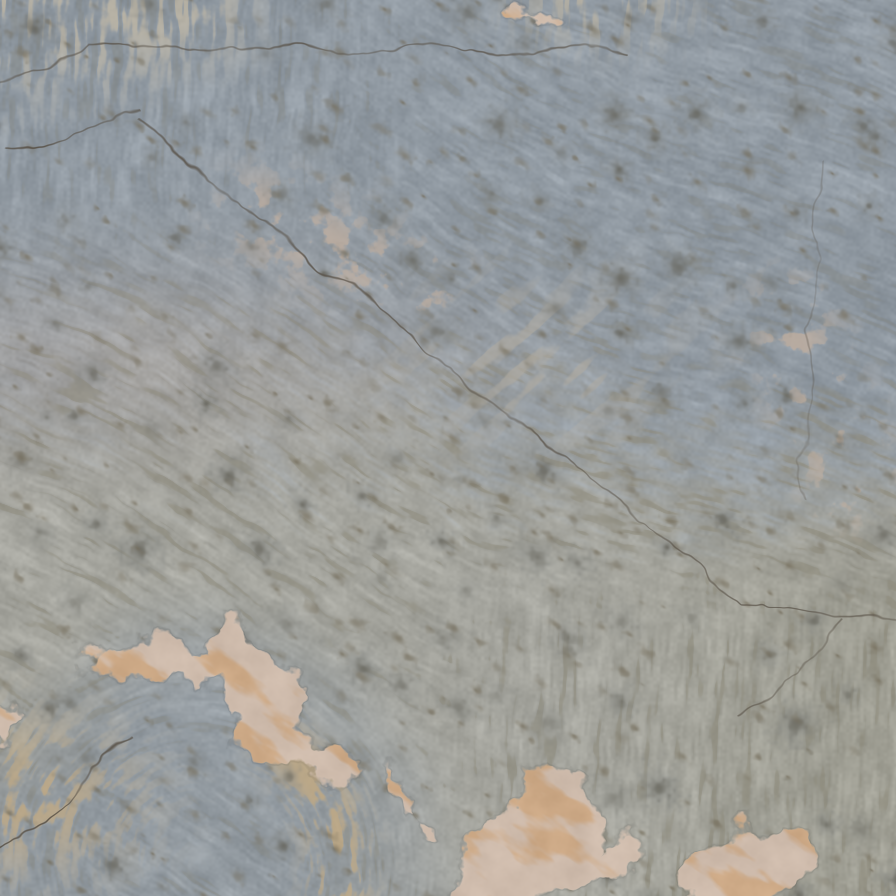
Reproduce this texture procedurally as a Shadertoy shader.

```glsl
float hash(vec2 p) {
    vec3 q = fract(p.xyx * 0.1031);
    q += dot(q, q.yzx + 33.33);
    return fract((q.x + q.y) * q.z);
}

float noise(vec2 p) {
    vec2 i = floor(p), f = fract(p);
    f = f * f * (3.0 - 2.0 * f);
    return mix(mix(hash(i), hash(i + vec2(1, 0)), f.x),
               mix(hash(i + vec2(0, 1)), hash(i + 1.0), f.x), f.y);
}

float fbm(vec2 p) {
    float sum = 0.0, amp = 0.53;
    for (int i = 0; i < 4; i++) {
        sum += amp * noise(p);
        p = mat2(1.6, 1.2, -1.2, 1.6) * p + 7.3;
        amp *= 0.5;
    }
    return sum;
}

vec2 turn(vec2 p, float a) {
    return vec2(cos(a) * p.x + sin(a) * p.y, cos(a) * p.y - sin(a) * p.x);
}

// Bristle marks along x, centred on zero
float bristles(vec2 q) {
    return 0.5 * noise(q * vec2(19, 130) + 40.0) + 0.5 * noise(q * vec2(42, 260) + 90.0) - 0.5;
}

float blob(vec2 d, vec2 scale) {
    d *= scale;
    return exp(-dot(d, d));
}

float segment(vec2 p, vec4 ends) {
    vec2 ab = ends.zw - ends.xy, d = p - ends.xy;
    return length(d - ab * clamp(dot(d, ab) / dot(ab, ab), 0.0, 1.0));
}

float crack(vec2 p, vec4 ends) {
    return 1.0 - smoothstep(0.0, 0.0021, segment(p, ends));
}

// Cellular stains: soft halo in x, dark core in y
vec2 stains(vec2 p, float cells, float size, float density, float stretch) {
    vec2 g = p * cells, result = vec2(0);
    for (int k = 0; k < 9; k++) {
        vec2 id = floor(g) + vec2(k % 3 - 1, k / 3 - 1);
        float strength = step(hash(id + 5.7), density) * (0.35 + 0.65 * hash(id + 31.0));
        vec2 d = (g - id - vec2(hash(id + 11.0), hash(id + 23.0))) / cells;
        float r = length(turn(d, -0.6) * vec2(1, stretch)) / (size * (0.6 + 0.7 * hash(id + 47.0)));
        r *= 0.5 + noise(p * 170.0);
        result = max(result, strength * exp(-r * r * vec2(1, 7)));
    }
    return result;
}

// Distance to the flaked areas
float flakes(vec2 p) {
    float d = segment(p, vec4(0.11, 0.265, 0.24, 0.25)) - 0.017;
    d = min(d, segment(p, vec4(0.25, 0.285, 0.3, 0.215)) - 0.033);
    d = min(d, segment(p, vec4(0.29, 0.2, 0.38, 0.16)) - 0.02);
    d = min(d, segment(p, vec4(0.43, 0.14, 0.48, 0.06)) - 0.005);
    d = min(d, segment(p, vec4(0.57, 0, 0.62, 0.085)) - 0.055);
    d = min(d, segment(p, vec4(0.62, 0.02, 0.7, 0.04)) - 0.028);
    d = min(d, segment(p, vec4(0.82, 0, 0.86, 0.055)) - 0.036);
    d = min(d, segment(p, vec4(0, 0.2, 0.03, 0.19)) - 0.012);
    return min(d, segment(p, vec4(0.55, 1, 0.62, 0.975)) - 0.007);
}

void mainImage(out vec4 fragColor, in vec2 fragCoord) {
    vec2 p = fragCoord / iResolution.xy;
    float cloud = fbm(p * 5.0) - 0.5, mottle = fbm(p * 45.0 + 13.0) - 0.5;
    vec2 warp = vec2(fbm(p * 17.0 + 3.0), fbm(p * 17.0 + 60.0)) - 0.5;

    // Slanted, upright and curved brushwork
    vec2 arc = p - vec2(0.22, 0.03);
    float radius = length(arc);
    float upright = (1.0 - smoothstep(0.3, 0.55, p.x)) * smoothstep(0.68, 0.82, p.y)
                  + smoothstep(0.42, 0.6, p.x) * (1.0 - smoothstep(0.27, 0.4, p.y));
    float vertical = bristles(turn(p + warp * 0.01, 1.53));
    float rings = bristles(vec2(atan(arc.x, arc.y + 0.1) * 0.3, radius + warp.x * 0.01));
    float slant = bristles(turn(p + warp * 0.015, -0.5 - 0.1 * sin(p.x * 5.0)));
    float stroke = mix(slant, vertical, upright);
    stroke = mix(stroke, rings, blob(vec2(radius - 0.19, 0), vec2(12)));

    // Blue above, grey below, a blue pool at the lower left
    float blue = smoothstep(-0.1, 0.1, p.y - 0.61 + 0.13 * p.x + cloud * 0.2 + stroke * 0.15);
    blue = max(blue, 0.85 - 0.85 * smoothstep(0.12, 0.36, radius + cloud * 0.15));
    vec3 color = mix(vec3(0.645, 0.645, 0.617), vec3(0.567, 0.603, 0.637), blue);
    color = mix(color, vec3(0.645, 0.635, 0.63), 0.7 * blob(p - vec2(0.1, 0.6), vec2(2.5, 9)));
    float olive = smoothstep(0.55, 1.0, p.x) * (1.0 - smoothstep(0.3, 0.48, p.y));
    color = mix(color, vec3(0.61, 0.605, 0.55), 0.55 * olive);
    color += stroke * 0.11 + mottle * 0.09 + (noise(p * 260.0) - 0.5) * 0.03;
    color = mix(color, vec3(0.56, 0.545, 0.48), smoothstep(0.14, 0.3, -stroke) * (0.45 - 0.25 * blue));

    // Cream, ochre and scraped marks
    float fringe = smoothstep(0.84, 1.0, p.y + cloud * 0.2) * (1.0 - smoothstep(0.2, 0.34, p.x))
                 + blob(p - vec2(0.67, 1), vec2(11, 22));
    color = mix(color, vec3(0.76, 0.72, 0.64), 0.75 * fringe * smoothstep(-0.08, 0.2, vertical + mottle * 0.5));
    float ochre = blob(p - vec2(0.03, 0.11), vec2(9, 13))
                + blob(vec2(radius - 0.16, 0), vec2(30)) * smoothstep(0.03, 0.12, arc.x);
    color = mix(color, vec3(0.76, 0.66, 0.5), 0.8 * min(ochre, 1.0) * smoothstep(-0.1, 0.18, rings + mottle));
    float scratch = smoothstep(0.58, 0.8, noise(turn(p, 0.75) * vec2(16, 85)) + mottle * 0.4);
    color = mix(color, vec3(0.69, 0.67, 0.63), 0.7 * scratch * blob(p - 0.6, vec2(7, 12)));
    float rubbed = min(segment(p, vec4(0.29, 0.76, 0.47, 0.68)), segment(p, vec4(0.88, 0.64, 0.95, 0.46)));
    rubbed = blob(vec2(rubbed, 0), vec2(22)) * smoothstep(0.06, 0.18, mottle);
    color = mix(color, vec3(0.75, 0.68, 0.62), 0.8 * rubbed);

    // Stains and slanted flecks
    vec2 big = stains(p, 14.0, 0.017, 0.6, 1.15);
    color = mix(color, vec3(0.49, 0.5, 0.49), 0.5 * big.x);
    color = mix(color, vec3(0.36, 0.35, 0.31), 0.6 * big.y);
    color = mix(color, vec3(0.45, 0.42, 0.35), 0.65 * stains(p + 3.0, 33.0, 0.006, 0.45, 1.8).x);

    // Bare plaster with a faint shaded lip and orange stain
    float edge = flakes(p + warp * 0.08) + mottle * 0.035;
    color *= 0.93 + 0.07 * smoothstep(0.0, 0.004, abs(edge - 0.002));
    float rust = smoothstep(0.5, 0.66, fbm(turn(p, -0.6) * vec2(13, 34) + 5.0));
    vec3 plaster = mix(vec3(0.81, 0.735, 0.675), vec3(0.8, 0.65, 0.5), 0.85 * rust) + mottle * 0.08;
    color = mix(plaster, color, smoothstep(-0.0025, 0.0025, edge));

    // Fine wandering cracks that fade in places
    vec2 c = p + warp * 0.03 + 0.003 * sin(p.yx * vec2(43, 37));
    float line = crack(c, vec4(0.15, 0.87, 0.39, 0.68));
    line = max(line, crack(c, vec4(0.39, 0.68, 0.83, 0.325)));
    line = max(line, crack(c, vec4(0, 0.91, 0.1, 0.953)));
    line = max(line, crack(c, vec4(0.1, 0.953, 0.7, 0.94)));
    line = max(line, crack(c, vec4(0, 0.83, 0.15, 0.88)));
    line = max(line, crack(c, vec4(0.83, 0.325, 1.02, 0.305)));
    line = max(line, crack(c, vec4(0.94, 0.31, 0.83, 0.19)));
    line = max(line, crack(c, vec4(0, 0.05, 0.15, 0.17)));
    line = max(line, 0.4 * crack(c, vec4(0.915, 0.82, 0.9, 0.45)));
    color = mix(color, vec3(0.34, 0.31, 0.27), line * (0.35 + 0.55 * noise(p * 24.0)));
    fragColor = vec4(color, 1);
}
```
